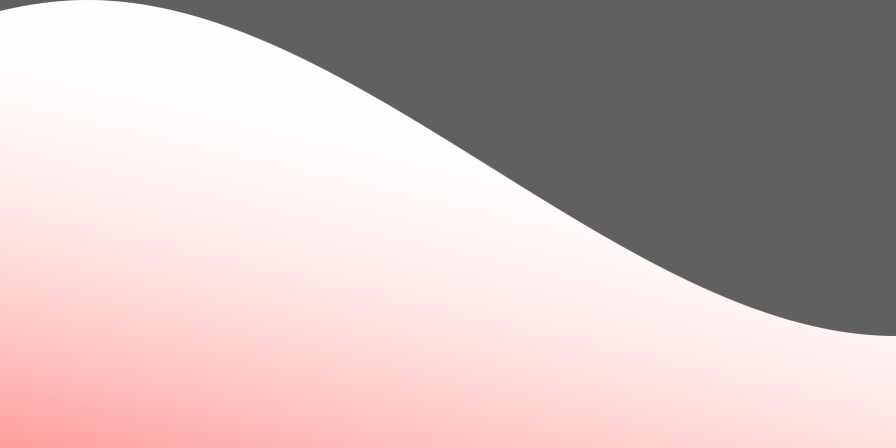
A Shadertoy shader for this background:

```glsl
#define CREST vec2(0.098, 1.0)
#define TROUGH vec2(1.0, 0.25)
#define TILT 0.46
#define FALLOFF 1.85
#define SLATE vec3(0.378)
#define PAPER vec3(1.0, 0.998, 0.998)
#define BLUSH vec3(1.0, 0.613, 0.602)

// Height of the wave: a cubic ease from crest to trough
float waveHeight(float x) {
    float t = (x - CREST.x) / (TROUGH.x - CREST.x);
    float ease = t * t * (3.0 - 2.0 * abs(t));
    return mix(CREST.y, TROUGH.y, ease);
}

// Tilted glow, strongest in the lower left corner
vec3 blushGradient(vec2 uv) {
    float depth = max(1.0 - uv.y - TILT * uv.x, 0.0);
    return mix(PAPER, BLUSH, pow(depth, FALLOFF));
}

void mainImage(out vec4 fragColor, in vec2 fragCoord) {
    vec2 uv = fragCoord / iResolution.xy;

    // Signed height above the wave, softened over about one pixel
    float above = uv.y - waveHeight(uv.x);
    float soft = 0.6 * fwidth(above);
    float mask = smoothstep(-soft, soft, above);

    vec3 color = mix(blushGradient(uv), SLATE, mask);
    fragColor = vec4(color, 1.0);
}
```
